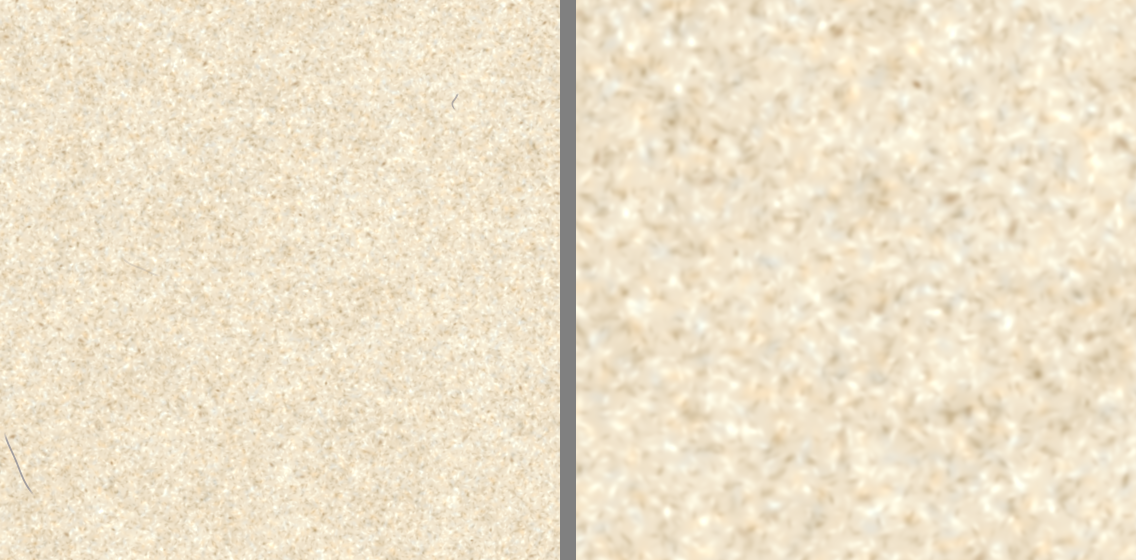
Left, the full canvas; right, a detail of the centre.
This texture is drawn by a Shadertoy shader. Its source:

```glsl
#define GRAIN_CELLS 112.0
#define FINE_CELLS 165.0
#define MOTTLE_CELLS 38.0
#define CLOUD_CELLS 9.0
#define SPECK_CELLS 30.0
#define SPECK_SHARE 0.30
#define WARMTH 0.008
#define PAPER vec3(0.946, 0.895, 0.801)
#define LIGHT_STEP vec3(0.023, 0.036, 0.040)
#define DARK_STEP vec3(0.032, 0.037, 0.046)
#define SPECK_COLOR vec3(0.70, 0.58, 0.42)
#define HAIR_COLOR vec3(0.50, 0.50, 0.55)

vec3 hash3(vec2 p) {
    vec3 q = fract(p.xyx * vec3(0.1031, 0.1030, 0.0973));
    q += dot(q, q.yxz + 33.33);
    return fract((q.xxy + q.yzz) * q.zyx);
}

vec2 rotate(vec2 p, float angle) {
    float c = cos(angle), s = sin(angle);
    return vec2(c * p.x + s * p.y, c * p.y - s * p.x);
}

// Cellular noise of short soft fibres, about unit deviation
float fibreNoise(vec2 p, float seed) {
    vec2 cell = floor(p);
    float sum = 0.0;
    for (int y = -1; y <= 1; y++) {
        for (int x = -1; x <= 1; x++) {
            vec2 id = cell + vec2(x, y);
            vec3 rnd = hash3(id + seed);
            float weight = 2.0 * hash3(id + seed + 57.3).x - 1.0;
            vec2 d = rotate(p - id - rnd.xy, rnd.z * 3.1416) / vec2(0.5, 0.3);
            sum += weight * exp(-dot(d, d));
        }
    }
    return 3.6 * sum;
}

// Sparse brown flecks of varied size and strength
float specks(vec2 p) {
    vec2 cell = floor(p);
    float cover = 0.0;
    for (int y = -1; y <= 1; y++) {
        for (int x = -1; x <= 1; x++) {
            vec2 id = cell + vec2(x, y);
            vec3 place = hash3(id + 211.0);
            vec3 look = hash3(id + 307.0);
            vec2 size = mix(vec2(0.08, 0.06), vec2(0.19, 0.10), look.y);
            vec2 d = rotate(p - id - place.xy, place.z * 3.1416) / size;
            float strength = step(look.x, SPECK_SHARE) * mix(0.15, 0.75, look.z * look.z);
            cover = max(cover, strength * exp(-dot(d, d)));
        }
    }
    return cover;
}

// A few thin bent hairs
float hairs(vec2 uv) {
    vec3 halfLength = vec3(0.016, 0.065, 0.040);
    vec3 strength = vec3(0.55, 0.70, 0.18);
    float cover = 0.0;
    for (int i = 0; i < 3; i++) {
        float n = float(i);
        vec2 centre = fract(vec2(0.81, 0.82) + n * vec2(0.22, 0.35));
        vec2 d = rotate(uv - centre, 1.3 + 0.7 * n);
        float along = d.x / halfLength[i];
        float bend = 0.006 * along * along + 0.0015 * sin(4.0 * along + n);
        float line = 1.0 - smoothstep(0.0004, 0.0028, abs(d.y + bend));
        float ends = 1.0 - smoothstep(0.7, 1.0, abs(along));
        cover = max(cover, strength[i] * line * ends);
    }
    return cover;
}

void mainImage(out vec4 fragColor, in vec2 fragCoord) {
    vec2 uv = fragCoord / iResolution.y;

    // Grain over broad mottling
    float tone = 0.75 * fibreNoise(uv * GRAIN_CELLS, 11.0)
               + 0.52 * fibreNoise(uv * FINE_CELLS, 23.0)
               + 0.30 * fibreNoise(uv * MOTTLE_CELLS, 37.0)
               + 0.18 * fibreNoise(uv * CLOUD_CELLS, 41.0);
    float warm = WARMTH * fibreNoise(uv * GRAIN_CELLS * 0.7, 73.0);

    vec3 color = PAPER + max(tone, 0.0) * LIGHT_STEP + min(tone, 0.0) * DARK_STEP;
    color += warm * vec3(1.0, 0.0, -1.2);

    // Flecks and hairs
    color = mix(color, SPECK_COLOR, specks(uv * SPECK_CELLS));
    color = mix(color, HAIR_COLOR, hairs(uv));

    fragColor = vec4(clamp(color, 0.0, 1.0), 1.0);
}
```
